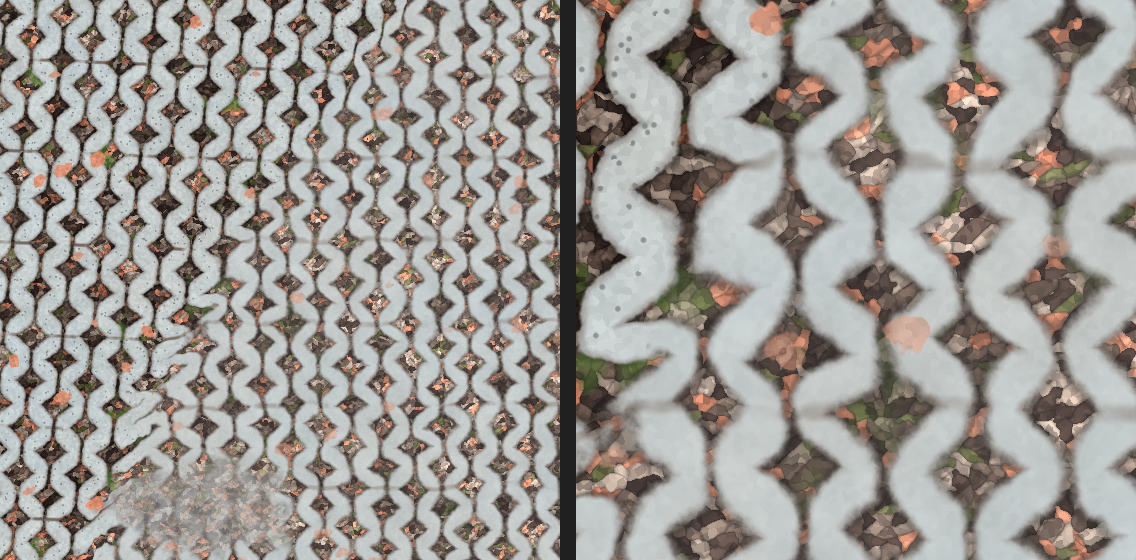
Left: the whole. Right: its middle third, enlarged.
A WebGL 2 fragment shader for this texture:

```glsl
#version 300 es
precision highp float;
// Weathered concrete paving grid: staggered diamond holes filled with leaf litter,
// linked by upright joints so that pale zigzag ribbons remain between them.
// A slanted seam parts a crisp, dark-jointed side from a hazy, warped one.

#define COLUMNS 18.8              // hole columns across the canvas
#define ROWS_CRISP 12.2           // holes down a column, left of the seam
#define ROWS_HAZY 13.6            // holes down a column, right of the seam
#define HOLE vec2(0.0262, 0.0238) // half width and half height of a hole
#define JOINT 0.0026              // half width of an upright joint
#define WARP 0.005                // bending of the hazy side
#define ANCHOR vec2(0.247, 0.681) // centre of one hole
#define CONCRETE vec3(0.77, 0.80, 0.80)
#define SOIL vec3(0.19, 0.14, 0.13)
#define BARK vec3(0.40, 0.325, 0.285)
#define STRAW vec3(0.78, 0.70, 0.64)
#define LEAF vec3(0.88, 0.53, 0.40)

uniform vec2 u_resolution;
out vec4 outColor;

vec2 hash2(vec2 p) {
  vec3 q = fract(vec3(p.xyx) * vec3(0.1031, 0.1030, 0.0973));
  q += dot(q, q.yzx + 33.33);
  return fract((q.xx + q.yz) * q.zy);
}

// Smooth wandering value, about -1 to 1
float waves(vec2 p) {
  float sum = 0.0, gain = 0.5;
  for (int i = 0; i < 4; i++) {
    sum += gain * sin(p.x + 1.7 * sin(p.y * 0.8)) * cos(p.y + 1.3 * sin(p.x * 0.7));
    p = mat2(1.5, 1.2, -1.2, 1.5) * p + 2.3;
    gain *= 0.6;
  }
  return sum;
}

// Cellular noise: nearest distance, gap to the second, two random values
vec4 cells(vec2 p) {
  vec2 home = floor(p), id = vec2(0.0);
  float first = 9.0, second = 9.0;
  for (int j = -1; j <= 1; j++)
    for (int i = -1; i <= 1; i++) {
      vec2 c = home + vec2(i, j);
      float d = length(c + hash2(c) - p);
      if (d < first) { second = first; first = d; id = c; }
      else second = min(second, d);
    }
  return vec4(first, second - first, hash2(id + 57.0));
}

float smoothMin(float a, float b, float k) {
  float h = max(k - abs(a - b), 0.0) / k;
  return min(a, b) - h * h * k * 0.25;
}

// Signed distance to the open parts, and a random tone for the nearest hole
vec2 openings(vec2 lattice, vec2 pitch) {
  vec2 best = vec2(1.0, 0.0);
  for (int i = -1; i <= 1; i++) {
    float column = floor(lattice.x + 0.5) + float(i);
    float v = lattice.y - 0.5 * mod(column, 2.0);
    vec2 random = hash2(vec2(column, floor(v + 0.5)) + 80.0);
    vec2 offset = vec2(lattice.x - column, v - floor(v + 0.5)) * pitch;
    float joint = abs(offset.x) - JOINT;
    offset += (random - 0.5) * 0.005;
    vec2 size = HOLE * (0.88 + 0.22 * random.yx);
    float hole = (dot(abs(offset) / size, vec2(1.0)) - 1.0) * size.x * size.y / length(size);
    float d = smoothMin(hole, joint, 0.007);
    if (d < best.x) best = vec2(d, random.x);
  }
  return best;
}

vec3 litter(vec2 p, float tone) {
  vec4 flakes = cells(p * vec2(95.0, 115.0) + waves(p * 60.0));
  vec4 crumbs = cells(p * 230.0);
  vec3 color = mix(SOIL, BARK, smoothstep(0.0, 0.55, flakes.z));
  color = mix(color, STRAW, smoothstep(0.5, 0.95, flakes.z + 0.3 * (tone - 0.5)) * 0.8);
  color = mix(color, LEAF, step(0.86, flakes.w) * 0.75);
  color = mix(color, vec3(0.36, 0.40, 0.20), step(flakes.w, 0.07) * 0.7);
  color *= 0.72 + 0.28 * smoothstep(0.0, 0.25, flakes.y);
  return color * (0.78 + 0.45 * crumbs.z);
}

void main() {
  vec2 p = gl_FragCoord.xy / u_resolution.y;
  float pixel = 1.0 / u_resolution.y;

  // Seam and the lattice on either side of it
  float seam = 0.15 + 0.33 * p.y + 0.22 * p.y * p.y + 0.02 * waves(p * 25.0);
  float haze = smoothstep(-0.02, 0.05, p.x - seam);
  vec2 q = p - ANCHOR;
  q += haze * WARP * vec2(waves(p * 17.0), waves(p * 19.0 + 8.0)) * 2.0;
  float rows = mix(ROWS_CRISP, ROWS_HAZY, haze);
  vec2 lattice = vec2(q.x - mix(0.10, -0.02, haze) * q.y,
                      q.y + mix(0.04, 0.0, haze) * q.x) * vec2(COLUMNS, rows);
  vec2 open = openings(lattice, 1.0 / vec2(COLUMNS, rows));
  float edge = open.x + 0.0018 * waves(p * 190.0);
  float soft = max(pixel, mix(0.0012, 0.0032, haze));

  // Concrete: mottled, pitted, dirty at its edges, with broken cross joints
  vec4 pits = cells(p * 210.0);
  vec3 color = CONCRETE + 0.045 * waves(p * 45.0) + 0.07 * (pits.z - 0.5) * (1.0 - 0.6 * haze);
  color += vec3(0.015, 0.0, -0.015) * waves(p * 9.0);
  color *= 1.0 - 0.3 * (1.0 - haze) * step(0.94, pits.w) * smoothstep(0.5, 0.2, pits.x);
  color = mix(color, vec3(0.53, 0.50, 0.48), 0.65 * smoothstep(0.006, 0.0, edge));
  float cross = abs(mod(lattice.y + 0.5, 2.0) - 1.0) / rows;
  float broken = smoothstep(-0.3, 0.3, waves(p * 30.0)) * mix(0.8, 0.35, haze);
  color = mix(color, BARK, broken * (1.0 - smoothstep(0.001, 0.001 + 2.0 * soft, cross)));

  // Openings: litter, shaded rim and a little moss
  vec3 fill = litter(p, open.y) * mix(0.93, 1.08, haze) * (0.82 + 0.36 * open.y);
  fill *= 0.62 + 0.38 * smoothstep(0.0, 0.007, -edge);
  float moss = smoothstep(0.42, 0.65, waves(p * 22.0 + 4.0)) * (1.0 - 0.7 * haze);
  fill = mix(fill, vec3(0.30, 0.48, 0.17), moss * 0.6);
  color = mix(fill, color, smoothstep(-soft, soft, edge));

  // Worn patch with debris, then loose leaves on top
  float patchShape = length((p - vec2(0.36, 0.09)) / vec2(0.19, 0.10)) + 0.45 * waves(p * 32.0);
  vec3 debris = mix(litter(p + 3.0, 0.7), CONCRETE, 0.45);
  color = mix(color, debris, 0.75 * smoothstep(1.0, 0.6, patchShape));
  vec4 leaf = cells(p * vec2(13.0, 17.0) + 0.12 * waves(p * 75.0));
  float leafMask = step(0.86, leaf.z) * smoothstep(0.23, 0.19, leaf.x + 0.13 * leaf.w);
  color = mix(color, mix(LEAF, STRAW, leaf.w * 0.5) * (0.9 + 0.2 * pits.z), leafMask * mix(0.9, 0.5, haze));

  color = mix(color, vec3(0.76, 0.75, 0.74), 0.13 * haze);
  outColor = vec4(clamp(color, 0.0, 1.0), 1.0);
}
```
